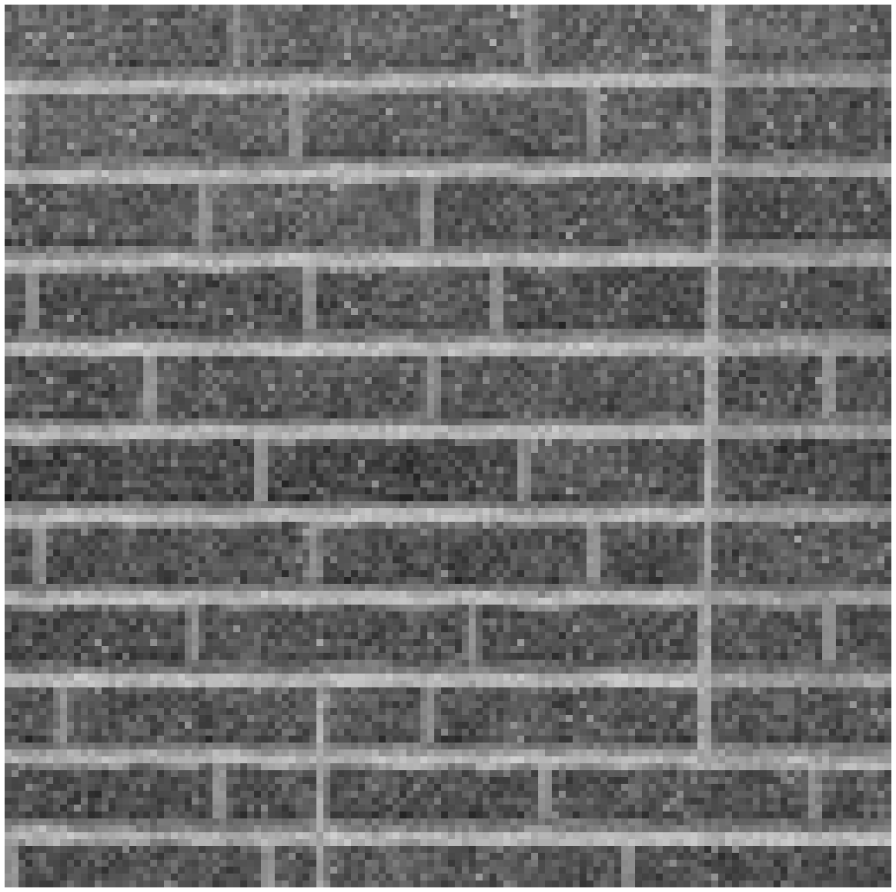
Reproduce this texture procedurally as a Shadertoy shader.

```glsl
// A weathered grey brick wall in a thin white frame, drawn as coarse square cells.
// Courses shrink gently downward; each has its own joint spacing, and two straight
// seams cut through the bond. Grain and wear come from hashes and gradient noise.

const float CELLS       = 128.0;   // cells across the framed wall
const float FRAME       = 0.0052;  // frame width, share of the canvas
const float FIRST_BED   = 11.95;   // first mortar bed below the top, in cells
const float COURSE      = 13.05;   // height of the first course, in cells
const float SHRINK      = 0.109;   // quadratic shrink of the courses
const float JOINT_HALF  = 0.95;    // half width of an upright joint
const float SEAM_HALF   = 0.85;    // half width of a seam
const float BED_HALF    = 1.05;    // half height of the lit mortar bed
const float LEDGE       = 2.6;     // reach of the shaded mortar above a bed
const float BRICK_TONE  = 0.325;
const float JOINT_TONE  = 0.57;
const float LEDGE_TONE  = 0.46;
const float BED_TONE    = 0.71;
const float SEAM_TONE   = 0.65;
const float GRAIN       = 0.13;
const int   LAST_COURSE = 10;
const int   SEAM_END    = 8;       // last course cut by the long seam
const float SEAM_MARGIN = 86.0;    // no regular joints beyond this near the seam

// Per course: first joint, brick length, change of length to the next brick
const vec3 BOND[11] = vec3[11](
    vec3(33.5, 42.1, 0.0), vec3(1.5, 40.4, 2.9),  vec3(28.6, 32.5, 0.0),
    vec3(4.0, 39.9, -12.6), vec3(20.9, 40.7, 0.0), vec3(36.9, 37.8, 0.0),
    vec3(5.2, 39.4, 0.9),  vec3(27.4, 40.1, 0.0), vec3(8.4, 53.0, 0.0),
    vec3(30.8, 47.0, -8.1), vec3(1.3, 36.9, 15.1));

float hash(vec2 p) {
    vec3 q = fract(p.xyx * 0.1031);
    q += dot(q, q.yzx + 33.33);
    return fract((q.x + q.y) * q.z);
}

float cornerSlope(vec2 corner, vec2 offset) {
    float angle = 6.2832 * hash(corner + 7.0);
    return dot(vec2(cos(angle), sin(angle)), offset);
}

float gradientNoise(vec2 p) {
    vec2 i = floor(p), f = p - i;
    vec2 u = f * f * f * (f * (f * 6.0 - 15.0) + 10.0);
    vec2 e = vec2(1.0, 0.0);
    return mix(mix(cornerSlope(i, f), cornerSlope(i + e, f - e), u.x),
               mix(cornerSlope(i + e.yx, f - e.yx), cornerSlope(i + 1.0, f - 1.0), u.x), u.y);
}

// Coverage of a strip at distance d from its centre line
float strip(float d, float halfWidth) {
    return 1.0 - smoothstep(halfWidth - 0.4, halfWidth + 0.4, abs(d));
}

// Grey value of one cell; y runs downward
float wall(vec2 cell) {
    cell = clamp(cell, vec2(0.0), vec2(CELLS - 1.0));
    vec2 p = cell + 0.5, s = p / CELLS;

    // Courses: slight tilt and wobble, then the inverse of the quadratic spacing
    float y = p.y + s.x * mix(1.3, -0.5, s.y);
    y += 0.7 * gradientNoise(vec2(p.x * 0.11, floor(p.y / 6.0)));
    float k = (COURSE - sqrt(COURSE * COURSE - 4.0 * SHRINK * (y - FIRST_BED))) / (2.0 * SHRINK);
    int course = clamp(int(floor(k)) + 1, 0, LAST_COURSE);
    float height = COURSE - 2.0 * SHRINK * k;
    float above = fract(k) * height, below = height - above;
    bool cut = course <= SEAM_END;

    // Upright joints; the brick number counts those passed
    vec3 bond = BOND[course];
    float joint = 0.0, brickId = 0.0, x = bond.x, len = bond.y;
    for (int n = 0; n < 3; n++) {
        if (!cut || x < SEAM_MARGIN) {
            joint = max(joint, strip(p.x - x, JOINT_HALF));
            brickId += step(x, p.x);
        }
        x += len;
        len += bond.z;
    }
    if (cut && course > 1 && course % 3 == 1)
        joint = max(joint, strip(p.x - 119.0, JOINT_HALF));

    // Seams: a long leaning one, and a short one at the foot
    float longSeam = 103.2 - 0.022 * p.y;
    float seam = cut ? strip(p.x - longSeam, SEAM_HALF) : 0.0;
    if (course >= SEAM_END) seam = max(seam, strip(p.x - 45.6, SEAM_HALF));
    float beyond = cut ? step(longSeam, p.x) : 0.0;
    brickId += 5.0 * beyond;

    // Brick face: paler at the upper left, speckled, dark along its lower edge
    float grain = hash(cell) + hash(cell + 171.0) - 1.0;
    float wear = gradientNoise(p * 0.13);
    float tone = BRICK_TONE + 0.10 * (1.0 - smoothstep(0.0, 0.5, s.y)) * (1.0 - 0.6 * s.x);
    tone += 0.06 * (hash(vec2(brickId * 3.0, float(course) * 7.0)) - 0.5);
    tone += GRAIN * grain + 0.06 * wear + 0.06 * gradientNoise(p * 0.45);
    tone += 0.20 * smoothstep(0.92, 1.0, hash(cell + 61.0));
    tone -= 0.07 * (1.0 - smoothstep(3.0, 4.0, below));

    // Mortar layers
    float fleck = 0.09 * grain + 0.08 * wear;
    tone = mix(tone, JOINT_TONE + 0.6 * fleck, joint);
    tone = mix(tone, LEDGE_TONE + fleck, strip(below, LEDGE));
    tone = mix(tone, BED_TONE - 0.10 * beyond + fleck, strip(min(above, below), BED_HALF));
    return mix(tone, SEAM_TONE + fleck, seam);
}

void mainImage(out vec4 fragColor, in vec2 fragCoord) {
    vec2 uv = fragCoord / iResolution.xy;
    vec2 inner = (uv - FRAME) / (1.0 - 2.0 * FRAME);
    vec2 q = vec2(inner.x, 1.0 - inner.y) * CELLS;

    // Blend neighbouring cells over one screen pixel
    vec2 pixel = CELLS / iResolution.xy;
    vec2 c = floor(q + 0.5);
    vec2 w = clamp((q - c) / pixel + 0.5, 0.0, 1.0);
    float grey = mix(mix(wall(c - 1.0), wall(c - vec2(0.0, 1.0)), w.x),
                     mix(wall(c - vec2(1.0, 0.0)), wall(c), w.x), w.y);

    vec2 inside = clamp((min(uv, 1.0 - uv) - FRAME) * iResolution.xy + 0.5, 0.0, 1.0);
    fragColor = vec4(vec3(mix(1.0, grey, inside.x * inside.y)), 1.0);
}
```
